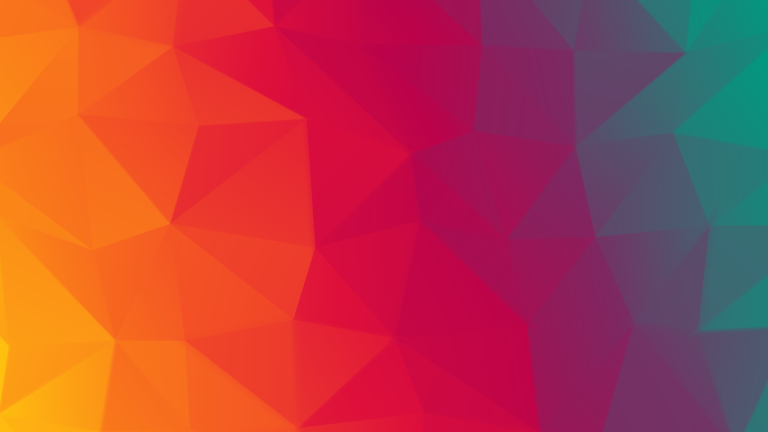
Reproduce this background procedurally as a WebGL 2 fragment shader.

```glsl
#version 300 es
precision highp float;

uniform vec2 u_resolution;
out vec4 fragColor;

// Lattice of facet corners, in units of the canvas height
const vec2 LATTICE_ORIGIN = vec2(0.174, 0.907);
const mat2 LATTICE_AXES = mat2(0.236, 0.0, -0.02, 0.225);
const float CORNER_JITTER = 0.24;  // below 0.25 keeps every cell convex

// Facet shading
const float SHADE_SPREAD = 0.065;
const float TILT = 0.45;
const float FLATNESS_MIN = 0.3;
const float FLATNESS_MAX = 0.9;
const float EDGE_SHARP = 0.0018;
const float EDGE_SOFT = 0.022;

// Colour ramp across the canvas
const float RAMP_SLANT = 0.32;
const float RAMP_START = -0.32;
const float RAMP_STEP = 0.3;
const int RAMP_COUNT = 8;
const vec3 RAMP[RAMP_COUNT] = vec3[](
    vec3(1.00, 0.75, 0.06),  // yellow
    vec3(0.98, 0.49, 0.10),  // orange
    vec3(0.95, 0.30, 0.15),  // vermilion
    vec3(0.87, 0.06, 0.23),  // crimson
    vec3(0.73, 0.01, 0.29),  // magenta
    vec3(0.50, 0.15, 0.38),  // plum
    vec3(0.24, 0.41, 0.45),  // slate
    vec3(0.00, 0.60, 0.50)   // teal
);

vec3 hash3(vec2 p) {
    vec3 q = fract(p.xyx * vec3(0.1031, 0.1030, 0.0973));
    q += dot(q, q.yxz + 33.33);
    return fract((q.xxy + q.yzz) * q.zyx);
}

float rampPosition(vec2 p) {
    return p.x + RAMP_SLANT * (p.y - 1.0);
}

vec3 rampColor(float t) {
    float s = clamp((t - RAMP_START) / RAMP_STEP, 0.0, float(RAMP_COUNT - 1));
    int i = min(int(s), RAMP_COUNT - 2);
    return mix(RAMP[i], RAMP[i + 1], s - float(i));
}

vec2 corner(vec2 id) {
    vec2 jitter = (hash3(id + 17.0).xy * 2.0 - 1.0) * CORNER_JITTER;
    return LATTICE_ORIGIN + LATTICE_AXES * (id + jitter);
}

// Signed distance to the line from a to b, positive on its left
float leftOf(vec2 p, vec2 a, vec2 b) {
    vec2 e = normalize(b - a);
    return dot(p - a, vec2(-e.y, e.x));
}

// Colour of one counter-clockwise facet, premultiplied by its coverage
vec4 facet(vec2 p, vec2 a, vec2 b, vec2 c, vec2 seed) {
    vec3 shape = hash3(seed);
    vec3 tone = hash3(seed + 71.3);

    float inside = min(leftOf(p, a, b), min(leftOf(p, b, c), leftOf(p, c, a)));
    float edge = mix(EDGE_SHARP, EDGE_SOFT, pow(shape.x, 5.0));
    float coverage = smoothstep(-edge, edge, inside);

    vec2 center = (a + b + c) / 3.0;
    float flatness = mix(FLATNESS_MIN, FLATNESS_MAX, shape.y);
    float t = mix(rampPosition(p), rampPosition(center), flatness);
    t += (tone.x * 2.0 - 1.0) * SHADE_SPREAD;
    t += dot(p - center, tone.yz - 0.5) * TILT;
    return vec4(rampColor(t), 1.0) * coverage;
}

void main() {
    vec2 p = gl_FragCoord.xy / u_resolution.y;
    vec2 cell = floor(inverse(LATTICE_AXES) * (p - LATTICE_ORIGIN));

    // A faint smooth ramp fills any gap left between facets
    vec4 sum = vec4(rampColor(rampPosition(p)), 1.0) * 0.01;

    // Two facets per cell, split along a random diagonal
    for (int j = -1; j <= 1; j++) {
        for (int i = -1; i <= 1; i++) {
            vec2 id = cell + vec2(i, j);
            vec2 a = corner(id);
            vec2 b = corner(id + vec2(1.0, 0.0));
            vec2 c = corner(id + vec2(1.0, 1.0));
            vec2 d = corner(id + vec2(0.0, 1.0));
            bool rising = hash3(id + 5.7).z < 0.5;
            vec2 seed = id * 2.0 + 101.0;
            sum += facet(p, a, b, rising ? c : d, seed);
            sum += facet(p, rising ? a : b, c, d, seed + 0.5);
        }
    }
    fragColor = vec4(sum.rgb / sum.a, 1.0);
}
```
